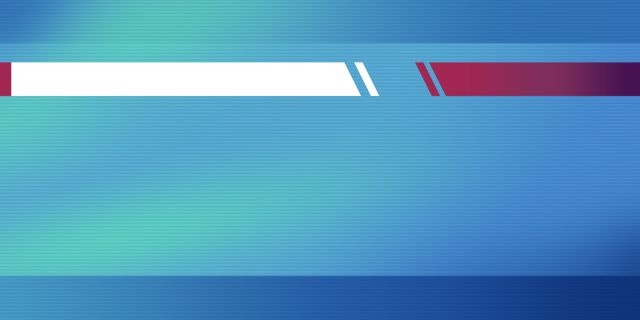
Write a WebGL 1 fragment shader that draws this background.

```glsl
precision highp float;
// Teal and blue gradient backdrop with fine scanlines, header and footer bands, and slanted title bars.

uniform vec2 u_resolution;

// Layout, in units of the canvas height
const float HEADER_Y = 0.865;
const float FOOTER_Y = 0.138;
const float BAR_TOP = 0.805;
const float BAR_BOTTOM = 0.700;
const float BAR_SLANT = 0.5;
const float TAB_WIDTH = 0.035;
const vec2 WHITE_STRIPE = vec2(1.107, 1.133);
const vec2 RED_STRIPE = vec2(1.297, 1.323);
const float WHITE_END = 1.076;
const float RED_START = 1.341;

const float SCANLINES = 96.0;
const float SCANLINE_DEPTH = 0.035;

// Palette
const vec3 SKY = vec3(0.34, 0.67, 0.84);
const vec3 AZURE = vec3(0.28, 0.55, 0.83);
const vec3 TEAL = vec3(0.37, 0.82, 0.78);
const vec3 HEADER_BLUE = vec3(0.18, 0.45, 0.72);
const vec3 CERULEAN = vec3(0.28, 0.62, 0.79);
const vec3 ROYAL = vec3(0.13, 0.34, 0.65);
const vec3 NAVY = vec3(0.06, 0.21, 0.50);
const vec3 CRIMSON = vec3(0.63, 0.15, 0.32);
const vec3 PLUM = vec3(0.50, 0.18, 0.36);
const vec3 VIOLET = vec3(0.27, 0.07, 0.32);

// Soft rotated ellipse, 1 at its centre
float glow(vec2 p, vec2 center, float angle, vec2 radius) {
  float c = cos(angle), s = sin(angle);
  vec2 d = p - center;
  d = vec2(c * d.x + s * d.y, c * d.y - s * d.x) / radius;
  return exp(-dot(d, d));
}

// Antialiased step and interval
float edge(float at, float x, float blur) {
  return smoothstep(at - blur, at + blur, x);
}

float span(vec2 limits, float x, float blur) {
  return edge(limits.x, x, blur) * (1.0 - edge(limits.y, x, blur));
}

vec3 panelColor(vec2 p) {
  float diagonal = p.x - 0.75 * p.y;
  vec3 color = mix(SKY, AZURE, smoothstep(0.65, 1.45, diagonal));

  // Teal ribbons
  float teal = glow(p, vec2(0.35, 0.25), 0.22, vec2(0.75, 0.14));
  teal = max(teal, glow(p, vec2(0.48, 0.92), 0.30, vec2(0.50, 0.19)));
  teal = max(teal, 0.9 * glow(p, vec2(0.0, 0.64), 0.25, vec2(0.40, 0.20)));
  color = mix(color, TEAL, teal);

  // Blue upper corner and dark lower corner
  color = mix(color, AZURE, 0.75 * glow(p, vec2(0.0, 0.95), 0.6, vec2(0.28, 0.16)));
  color = mix(color, ROYAL, 0.55 * glow(p, vec2(1.75, 0.12), 0.15, vec2(0.55, 0.15)));
  return mix(color, NAVY, 0.65 * glow(p, vec2(2.05, 0.14), 0.5, vec2(0.25, 0.17)));
}

vec3 headerColor(vec2 p, vec3 panel) {
  vec3 color = mix(panel * vec3(0.96, 0.96, 0.97), HEADER_BLUE, 0.9 * smoothstep(0.75, 1.65, p.x));
  return mix(color, HEADER_BLUE, 0.8 * glow(p, vec2(0.0, 0.98), 0.6, vec2(0.25, 0.14)));
}

vec3 footerColor(float x) {
  vec3 color = mix(CERULEAN, ROYAL, smoothstep(-0.15, 1.35, x));
  return mix(color, NAVY, smoothstep(1.15, 2.0, x));
}

vec3 redBarColor(float x) {
  vec3 color = mix(CRIMSON, PLUM, smoothstep(1.42, 1.72, x));
  return mix(color, VIOLET, smoothstep(1.70, 2.0, x));
}

void main() {
  vec2 p = gl_FragCoord.xy / u_resolution.y;
  float blur = 0.75 / u_resolution.y;

  // Backdrop bands
  vec3 panel = panelColor(p);
  vec3 color = mix(panel, headerColor(p, panel), edge(HEADER_Y, p.y, blur));
  color = mix(footerColor(p.x), color, edge(FOOTER_Y, p.y, 2.0 * blur));

  // Scanlines
  float wave = 0.5 + 0.5 * cos(6.28318 * SCANLINES * p.y);
  color *= 1.0 - SCANLINE_DEPTH * (2.0 * wave);

  // Title bars, sheared so their ends lean
  float row = span(vec2(BAR_BOTTOM, BAR_TOP), p.y, blur);
  float x = p.x - BAR_SLANT * (BAR_TOP - p.y);
  float tab = 1.0 - edge(TAB_WIDTH, p.x, blur);
  float white = (1.0 - tab) * (1.0 - edge(WHITE_END, x, blur));
  white = max(white, span(WHITE_STRIPE, x, blur));
  float red = max(edge(RED_START, x, blur), span(RED_STRIPE, x, blur));
  color = mix(color, vec3(1.0), row * white);
  color = mix(color, redBarColor(p.x), row * max(red, tab));

  gl_FragColor = vec4(color, 1.0);
}
```
